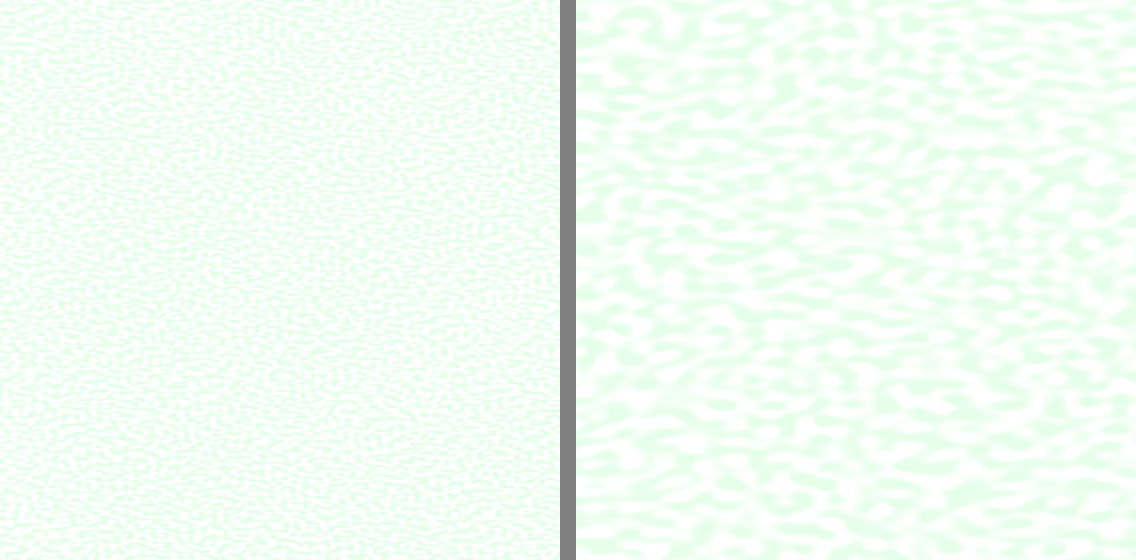
Left, the full canvas; right, a detail of the centre.
Give the GLSL for this texture, as a Shadertoy shader.

```glsl
float hash(float n) {
    return fract(sin(n * 12.9898) * 43758.5453);
}

// Sum of waves with scattered directions, flattened into short level streaks
float streaks(vec2 p) {
    const int WAVES = 56;
    float sum = 0.0;
    for (int i = 0; i < WAVES; i++) {
        float k = float(i);
        float angle = 3.14159 * (k + hash(k + 1.0)) / float(WAVES);
        float radius = mix(0.4, 1.2, hash(k + 71.3));
        vec2 cycles = radius * vec2(50.0, 115.0) * vec2(cos(angle), sin(angle));
        sum += sin(6.28318 * (dot(cycles, p) + hash(k + 137.7)));
    }
    return sum * sqrt(2.0 / float(WAVES));
}

// Broad, faint drift in density
float patches(vec2 p) {
    return sin(p.x * 9.0 + 2.0 * sin(p.y * 5.0 + 1.0))
         * sin(p.y * 7.0 + 1.5 * sin(p.x * 6.0));
}

void mainImage(out vec4 fragColor, in vec2 fragCoord) {
    vec2 uv = fragCoord / iResolution.y;

    // Gentle bending keeps the waves from lining up
    vec2 bend = 0.004 * sin(uv.yx * vec2(23.0, 17.0) + 3.0 * sin(uv * 11.0));
    float grain = streaks(uv + bend) + 0.12 * patches(uv);

    // Pale mint streaks on white
    vec3 mint = vec3(0.90, 1.0, 0.916);
    vec3 white = vec3(1.0);
    fragColor = vec4(mix(mint, white, smoothstep(-1.6, 1.3, grain)), 1.0);
}
```
